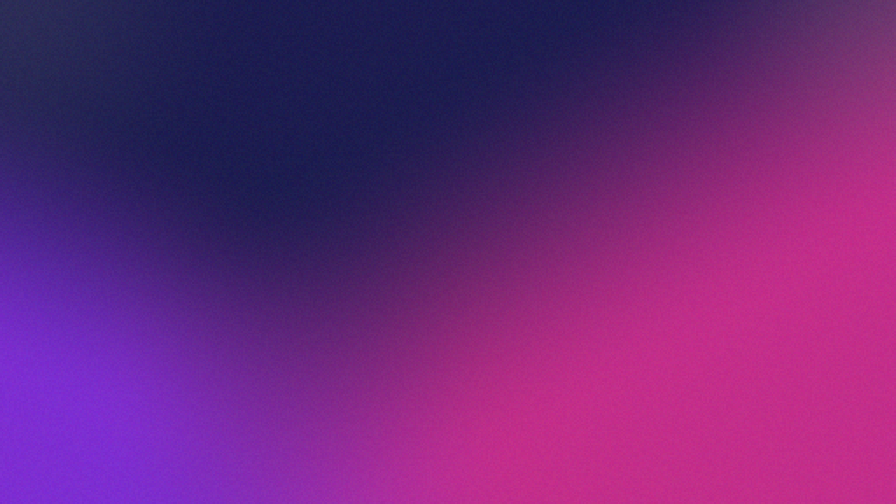
This background is drawn by a Shadertoy shader. Its source:

```glsl
// Soft studio gradient: a navy field lit by a violet glow from the lower left
// and a magenta glow from the lower right, with pale haze in the top corners.
// Each glow is a wide smooth ramp across a tilted line; fine grain lies on top.

const vec3 NAVY    = vec3(0.11, 0.11, 0.31);
const vec3 VIOLET  = vec3(0.49, 0.18, 0.82);
const vec3 MAGENTA = vec3(0.765, 0.18, 0.54);
const vec3 HAZE    = vec3(0.45, 0.46, 0.48);

const float GRAIN_ROWS = 288.0;
const float GRAIN_STRENGTH = 0.035;

// Three independent values in 0..1 for a grid cell
vec3 hash32(vec2 cell) {
    vec3 q = fract(cell.xyx * vec3(0.1031, 0.1030, 0.0973));
    q += dot(q, q.yxz + 33.33);
    return fract((q.xxy + q.yzz) * q.zyx);
}

// Smooth ramp along a direction, rising from start to end
float ramp(vec2 p, vec2 direction, float start, float end) {
    return smoothstep(start, end, dot(p, direction));
}

// Soft round falloff: 1 at the centre, 0 at the radius
float halo(vec2 p, vec2 centre, float radius) {
    return 1.0 - smoothstep(0.0, radius, length(p - centre));
}

vec3 glowField(vec2 p, float aspect) {
    // Strength of both glows, joined as a soft union
    float right = ramp(p, vec2(0.51, -0.86), -0.28, 0.44);
    float left = ramp(p, vec2(-0.37, -0.93), -0.82, -0.22);
    left *= 1.0 - smoothstep(0.2, 0.9, p.x);
    float light = 1.0 - (1.0 - right) * (1.0 - left);

    // Hue drifts from violet to magenta, sooner higher up
    float hue = smoothstep(0.2, 1.1, p.x + 0.35 * p.y);
    vec3 color = mix(NAVY, mix(VIOLET, MAGENTA, hue), light);

    // Pale haze in the upper corners
    float haze = 0.18 * halo(p, vec2(0.0, 1.0), 0.5)
               + 0.22 * halo(p, vec2(aspect, 1.0), 0.45);
    return mix(color, HAZE, haze);
}

void mainImage(out vec4 fragColor, in vec2 fragCoord) {
    // Canvas heights, with x scaled so the composition spans any width
    float aspect = 16.0 / 9.0;
    vec2 p = fragCoord / iResolution.xy * vec2(aspect, 1.0);

    vec3 color = glowField(p, aspect);
    vec3 grain = hash32(floor(p * GRAIN_ROWS)) - 0.5;
    fragColor = vec4(color + GRAIN_STRENGTH * grain, 1.0);
}
```
